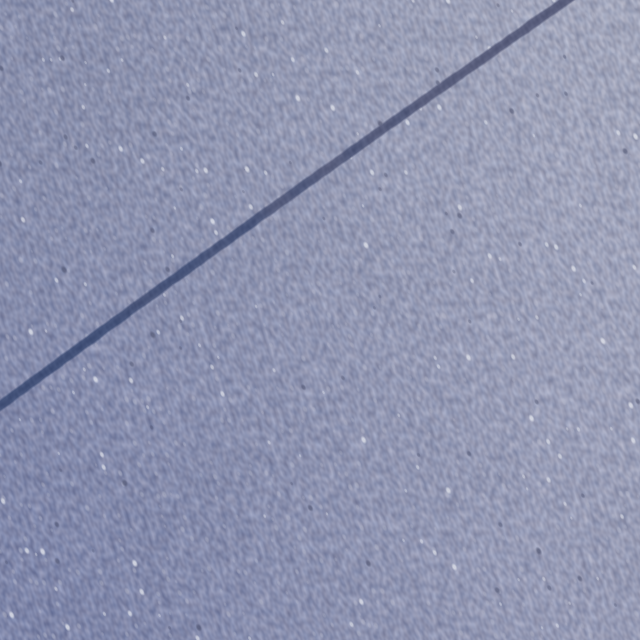
Write a WebGL 1 fragment shader that draws this texture.

```glsl
precision highp float;

uniform vec2 u_resolution;

vec2 hash2(vec2 p) {
  vec3 q = fract(vec3(p.xyx) * vec3(0.1031, 0.1030, 0.0973));
  q += dot(q, q.yzx + 33.33);
  return fract((q.xx + q.yz) * q.zy);
}

float cornerSlope(vec2 cell, vec2 offset) {
  float angle = 6.2832 * hash2(cell).x;
  return dot(vec2(cos(angle), sin(angle)), offset);
}

float gradientNoise(vec2 p) {
  vec2 i = floor(p);
  vec2 f = p - i;
  vec2 w = f * f * f * (f * (f * 6.0 - 15.0) + 10.0);
  vec2 e = vec2(1.0, 0.0);
  float low = mix(cornerSlope(i, f), cornerSlope(i + e.xy, f - e.xy), w.x);
  float high = mix(cornerSlope(i + e.yx, f - e.yx), cornerSlope(i + e.xx, f - e.xx), w.x);
  return mix(low, high, w.y);
}

// Sparse soft ellipses, one candidate per jittered grid cell
float flecks(vec2 p, float density, float radius, float seed) {
  vec2 cell = floor(p);
  vec2 pick = hash2(cell + seed);
  vec2 center = 0.3 + 0.4 * hash2(cell + seed + 57.0);
  float size = radius * mix(0.6, 1.2, pick.y);
  float body = 1.0 - smoothstep(size * 0.25, size, length(p - cell - center));
  return body * step(1.0 - density, pick.x) * mix(0.45, 1.0, pick.y);
}

// Broad light falling off toward the left and lower left
vec3 surfaceColor(vec2 uv) {
  vec3 left = mix(vec3(0.485, 0.515, 0.655), vec3(0.535, 0.560, 0.675), smoothstep(0.0, 0.9, uv.y));
  vec3 right = mix(vec3(0.590, 0.608, 0.710), vec3(0.635, 0.652, 0.735), uv.y);
  vec3 color = mix(left, right, smoothstep(-0.15, 1.1, uv.x));
  float cloud = gradientNoise(uv * 4.0 + 11.0) + 0.5 * gradientNoise(uv * 11.0 + 3.0);
  return color + 0.014 * cloud;
}

// Signed distance from the gently bowed diagonal seam
float seamDistance(vec2 uv) {
  float height = 0.366 + 0.716 * uv.x + 0.022 * uv.x * (0.885 - uv.x);
  return (uv.y - height) * 0.813;
}

void main() {
  vec2 uv = gl_FragCoord.xy / u_resolution;
  float pixel = 1.0 / u_resolution.y;

  // Grain leans left toward the top and stretches along that lean
  vec2 leaned = vec2(uv.x + 0.3 * uv.y, uv.y);
  float fine = gradientNoise(leaned * vec2(165.0, 100.0));
  float medium = gradientNoise(leaned * vec2(88.0, 58.0) + 31.0);
  float coarse = gradientNoise(leaned * vec2(38.0, 30.0) + 73.0);
  float grain = 0.105 * fine + 0.075 * medium + 0.025 * coarse;
  float tint = gradientNoise(leaned * vec2(120.0, 80.0) + 149.0);

  vec3 color = surfaceColor(uv) + grain * vec3(1.03, 1.0, 0.88);
  color += 0.018 * tint * vec3(1.0, 0.1, -0.8);

  // Pale grains, bright glints and dark specks
  float pale = flecks(leaned * vec2(88.0, 60.0), 0.16, 0.36, 5.0);
  float glint = flecks(leaned * vec2(74.0, 52.0) + 0.4, 0.035, 0.32, 91.0);
  float speck = flecks(leaned * vec2(62.0, 48.0) + 0.7, 0.028, 0.30, 203.0);
  color = mix(color, vec3(0.72, 0.73, 0.80), 0.5 * pale);
  color = mix(color, vec3(0.88, 0.89, 0.92), 0.8 * glint);
  color = mix(color, vec3(0.30, 0.32, 0.43), 0.65 * speck);

  // Dark seam with a slightly rough, soft edge
  float wobble = 0.0012 * gradientNoise(uv * 55.0 + 19.0);
  float d = abs(seamDistance(uv) + wobble);
  float edge = max(0.0022, pixel);
  float seam = 1.0 - smoothstep(0.0072 - edge, 0.0072 + edge, d);
  float warmth = smoothstep(0.1, 0.75, uv.x + 0.3 * gradientNoise(uv * 14.0));
  vec3 seamColor = mix(vec3(0.235, 0.295, 0.450), vec3(0.325, 0.345, 0.465), warmth);
  seamColor += 0.35 * grain + 0.03 * smoothstep(0.0, 0.007, d);
  color = mix(color, seamColor, 0.95 * seam);

  gl_FragColor = vec4(clamp(color, 0.0, 1.0), 1.0);
}
```
